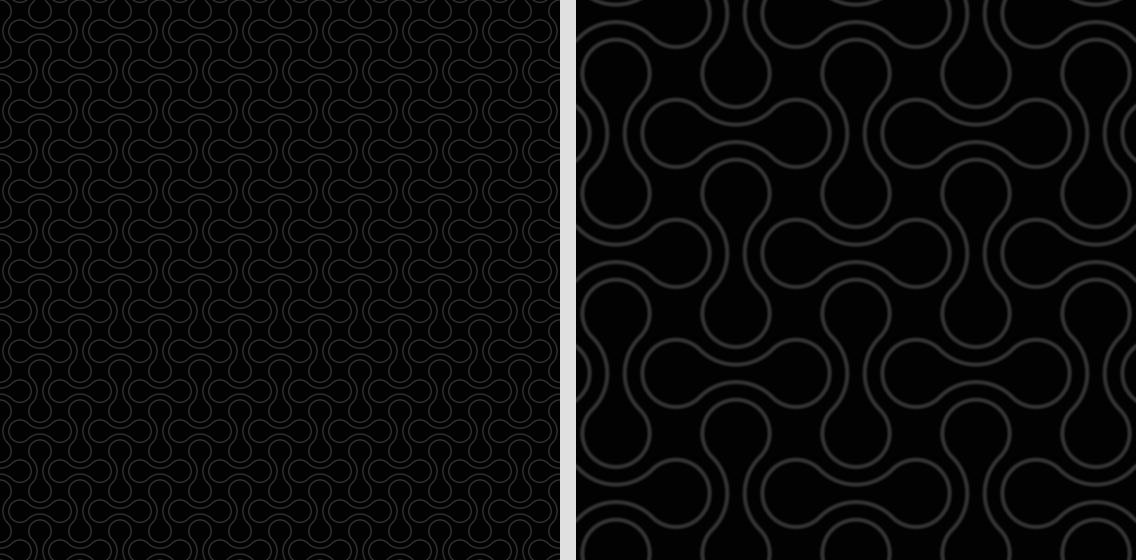
Left, the full canvas; right, a detail of the centre.
Reproduce this pattern procedurally as a WebGL 1 fragment shader.

```glsl
precision highp float;
// Thin grey outlines of interlocking dumbbells on black, alternately lying and
// standing on a checkerboard of cells. Every outline is built from circular arcs
// centred on the cell edge midpoints: wide lobes joined by concave necks.

uniform vec2 u_resolution;

const float CELLS = 14.0;            // even, so the checkerboard wraps
const float ROW_OFFSET = 0.222;      // height of the lowest cell centres, in cells
const float LOBE_RADIUS = 0.28;
const float LINE_HALF_WIDTH = 0.017;
const float LINE_SOFTNESS = 0.016;
const vec3 GROUND = vec3(0.006);
const vec3 LINE_COLOUR = vec3(0.2);

// Distance to the outlines in a unit cell whose dumbbell lies along x.
float outlineDistance(vec2 p, float lobeRadius) {
  vec2 q = abs(p);
  float fromOwnLobe = length(q - vec2(0.5, 0.0));
  float fromNextLobe = length(q - vec2(0.0, 0.5));

  // The neck arc is tangent to the lobe on the line joining both centres.
  float neckRadius = sqrt(0.5) - lobeRadius;
  float ownOutline = q.x + q.y < 0.5
    ? abs(fromNextLobe - neckRadius)
    : abs(fromOwnLobe - lobeRadius);
  return min(ownOutline, abs(fromNextLobe - lobeRadius));
}

// Local cell position, turned a quarter on every other cell.
vec2 checkerCell(vec2 p) {
  vec2 id = floor(p + 0.5);
  vec2 local = p - id;
  return mod(id.x + id.y, 2.0) < 0.5 ? local : local.yx;
}

float stroke(float dist, float halfWidth, float softness) {
  return 1.0 - smoothstep(halfWidth - softness, halfWidth + softness, dist);
}

void main() {
  vec2 uv = gl_FragCoord.xy / u_resolution;
  vec2 p = uv * CELLS - vec2(0.0, ROW_OFFSET);
  float pixel = CELLS / min(u_resolution.x, u_resolution.y);

  float dist = outlineDistance(checkerCell(p), LOBE_RADIUS);
  float ink = stroke(dist, LINE_HALF_WIDTH, max(LINE_SOFTNESS, 0.6 * pixel));
  gl_FragColor = vec4(mix(GROUND, LINE_COLOUR, ink), 1.0);
}
```
